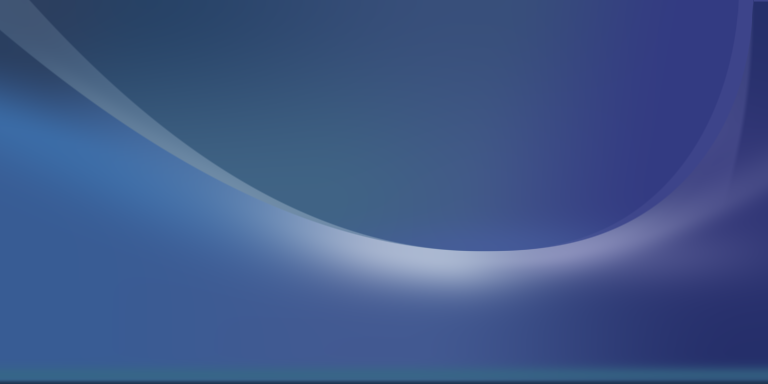
This background is drawn by a Shadertoy shader. Its source:

```glsl
// Soft blue backdrop: a dark bowl rimmed by translucent sheets and a pale sweeping glow.

#define BOWL_BOTTOM vec2(1.25, 0.346)
#define GLOW_COLOR vec3(0.70, 0.75, 0.84)
#define COOL_GLOW vec3(0.46, 0.66, 0.80)
#define SHEET_COLOR vec3(0.58, 0.67, 0.76)
#define VIOLET_SHEET vec3(0.42, 0.43, 0.68)
#define HORIZON_COLOR vec3(0.21, 0.41, 0.52)
#define GLOW_STRENGTH 0.93
#define SHEET_STRENGTH 0.42

float gauss(float x, float width) {
    x /= width;
    return exp(-x * x);
}

float blob(vec2 p, vec2 center, vec2 radius) {
    vec2 q = (p - center) / radius;
    return exp(-dot(q, q));
}

// Height of a rim: polynomial on the left, steep superellipse on the right
float rimHeight(float x, vec2 leftCoeff, vec2 rightSize) {
    float dx = x - BOWL_BOTTOM.x;
    float left = dx * dx * (leftCoeff.x + leftCoeff.y * dx);
    float u = clamp(dx / rightSize.x, 0.0, 1.0);
    float right = rightSize.y * (1.0 - sqrt(max(1.0 - pow(u, 2.5), 0.0)));
    return BOWL_BOTTOM.y + (dx < 0.0 ? left : right);
}

// Antialiased coverage of the positive side
float coverage(float d) {
    return smoothstep(-0.8, 0.8, d / max(fwidth(d), 1e-5));
}

vec3 bowlColor(vec2 p) {
    vec3 top = mix(vec3(0.15, 0.26, 0.40), vec3(0.22, 0.31, 0.48), smoothstep(0.3, 1.2, p.x));
    vec3 low = mix(vec3(0.25, 0.39, 0.52), vec3(0.26, 0.34, 0.54), smoothstep(0.8, 1.45, p.x));
    vec3 color = mix(low, top, smoothstep(0.48, 1.0, p.y));
    color = mix(color, vec3(0.20, 0.23, 0.51), smoothstep(1.2, 1.75, p.x - 0.2 * (p.y - 0.6)));
    color = mix(color, vec3(0.18, 0.24, 0.36), 0.7 * blob(p, vec2(0.1, 1.0), vec2(0.2)));
    return mix(color, vec3(0.28, 0.37, 0.63), 0.65 * blob(p, vec2(1.28, 0.35), vec2(0.4, 0.07)));
}

vec3 lowerColor(vec2 p) {
    vec3 color = mix(vec3(0.22, 0.36, 0.58), vec3(0.26, 0.35, 0.57), smoothstep(0.1, 1.0, p.x));
    color = mix(color, vec3(0.14, 0.18, 0.41), smoothstep(1.05, 1.95, p.x));
    color = mix(color, vec3(0.22, 0.23, 0.49), 0.8 * blob(p, vec2(1.87, 0.52), vec2(0.35, 0.28)));
    // Broad blue light on the left, darkness in the upper corner
    float sweep = p.y - (0.69 - 0.45 * p.x);
    color += vec3(0.01, 0.06, 0.07) * gauss(sweep, 0.12) * (1.0 - smoothstep(0.3, 0.9, p.x));
    float corner = smoothstep(0.66, 0.88, p.y + 0.25 * p.x) * (1.0 - smoothstep(0.1, 0.5, p.x));
    return mix(color, vec3(0.16, 0.24, 0.37), corner);
}

void mainImage(out vec4 fragColor, in vec2 fragCoord) {
    vec2 p = fragCoord / iResolution.xy * vec2(2.0, 1.0);
    float dx = p.x - BOWL_BOTTOM.x;
    float rightSide = smoothstep(-0.08, 0.25, dx);

    float innerDepth = rimHeight(p.x, vec2(0.475, 0.0), vec2(0.675, 0.70)) - p.y;
    float outerDepth = rimHeight(p.x, vec2(0.435, 0.053), vec2(0.71, 0.65)) - p.y;
    float underInner = coverage(innerDepth);
    float underOuter = coverage(outerDepth);

    // Light spreading below the outer rim
    vec3 lower = lowerColor(p);
    float depth = max(outerDepth, 0.0);
    float width = mix(0.14, 0.085, smoothstep(0.4, 1.2, p.x));
    float along = p.x < 1.12 ? gauss(p.x - 1.12, 0.56) : gauss(p.x - 1.12, 0.37);
    float glow = GLOW_STRENGTH * along * gauss(max(depth - 0.022, 0.0), width);
    glow *= 1.0 - 0.45 * rightSide * smoothstep(0.02, 0.06, depth);
    vec3 glowColor = mix(COOL_GLOW, GLOW_COLOR, smoothstep(0.45, 1.0, p.x));
    lower = mix(lower, glowColor, glow);

    // Streak rising to the right, with a faint plume beneath
    float ray = p.y - (0.32 + 0.384 * dx * dx);
    float rayWidth = ray > 0.0 ? 0.045 + 0.03 * rightSide : 0.045;
    float rayLight = 0.56 * rightSide * (1.0 - 0.72 * smoothstep(0.25, 0.75, dx));
    lower = mix(lower, vec3(0.64, 0.65, 0.80), rayLight * gauss(ray, rayWidth));
    float plume = 0.30 * rightSide * blob(p, vec2(1.62, 0.335), vec2(0.32, 0.075));
    lower = mix(lower, vec3(0.58, 0.58, 0.77), plume);

    // Violet sheet at the right, bounded by a nearly upright edge
    float drop = 0.96 - p.y;
    float sheetEdge = 1.958 - 0.30 * drop * drop - p.x;
    float violet = smoothstep(-0.008, 0.008, sheetEdge) * smoothstep(0.42, 0.68, p.y);
    lower = mix(lower, VIOLET_SHEET, 0.30 * violet * rightSide);

    // Translucent band between the two rims
    vec3 bowl = bowlColor(p);
    float fade = mix(0.20, SHEET_STRENGTH, smoothstep(0.05, 0.65, p.x));
    fade += 0.14 * gauss(outerDepth, 0.04) * smoothstep(0.0, 0.3, p.x);
    vec3 leftBand = mix(bowl, SHEET_COLOR, fade);
    vec3 rightBand = mix(bowl, VIOLET_SHEET, 0.18);
    vec3 band = mix(leftBand, rightBand, smoothstep(1.2, 1.4, p.x));

    vec3 color = mix(bowl, band, underInner);
    color = mix(color, lower, underInner * underOuter);

    // Teal strip and dark lip along the bottom
    color = mix(color, HORIZON_COLOR, 0.75 * gauss(p.y - 0.022, 0.024));
    color = mix(vec3(0.12, 0.21, 0.32), color, smoothstep(0.0, 0.014, p.y));
    fragColor = vec4(clamp(color, 0.0, 1.0), 1.0);
}
```
